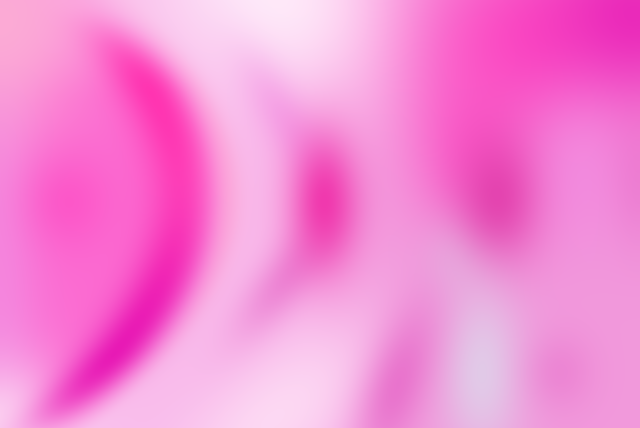
Write a WebGL 2 fragment shader that draws this background.

```glsl
#version 300 es
precision highp float;
// Soft pink abstract backdrop: a large glowing crescent, a small one, and drifting blurred light.

uniform vec2 u_resolution;
out vec4 fragColor;

// Palette
const vec3 BLUSH   = vec3(0.975, 0.73, 0.92);
const vec3 MILK    = vec3(0.995, 0.93, 0.98);
const vec3 PETAL   = vec3(0.99, 0.86, 0.955);
const vec3 ORCHID  = vec3(0.945, 0.60, 0.86);
const vec3 MAUVE   = vec3(0.95, 0.55, 0.88);
const vec3 PEACH   = vec3(0.99, 0.68, 0.83);
const vec3 ROSE    = vec3(0.985, 0.42, 0.82);
const vec3 HOT     = vec3(0.99, 0.28, 0.76);
const vec3 CERISE  = vec3(1.00, 0.18, 0.68);
const vec3 MAGENTA = vec3(0.90, 0.07, 0.70);
const vec3 BERRY   = vec3(0.88, 0.22, 0.66);
const vec3 PLUM    = vec3(0.90, 0.40, 0.78);
const vec3 LILAC   = vec3(0.88, 0.80, 0.91);

// Large crescent
const float ASPECT      = 1.5;
const float ARC_TIP     = 0.508;  // rightmost reach of the outer edge
const float ARC_MID     = 0.54;   // height of that reach
const float ARC_BEND    = 1.15;
const float RIDGE_INSET = 0.085;
const float RIDGE_WIDTH = 0.078;

float bell(float x) {
  return exp(-x * x);
}

// Blends a tilted, elliptical soft light into the colour
void addGlow(inout vec3 col, vec2 p, vec2 centre, vec2 radii, float tilt, vec3 tint, float strength) {
  float c = cos(tilt), s = sin(tilt);
  vec2 d = p - centre;
  vec2 q = vec2(c * d.x + s * d.y, c * d.y - s * d.x) / radii;
  col = mix(col, tint, strength * exp(-dot(q, q)));
}

// Pale ground with orchid towards the right
vec3 ground(vec2 p) {
  vec3 col = mix(BLUSH, ORCHID, smoothstep(0.7, 1.08, p.x));
  addGlow(col, p, vec2(0.90, 0.48), vec2(0.20, 0.26), 0.0, ORCHID, 0.65);
  addGlow(col, p, vec2(0.68, 1.00), vec2(0.32, 0.22), -0.4, MILK, 1.0);
  addGlow(col, p, vec2(0.64, 0.02), vec2(0.28, 0.13), 0.7, PETAL, 0.9);
  addGlow(col, p, vec2(0.605, 0.55), vec2(0.06, 0.20), 0.0, BLUSH, 0.5);
  return col;
}

// Hot upper right, with lilac and plum haze beneath it
void rightHaze(inout vec3 col, vec2 p) {
  addGlow(col, p, vec2(1.25, 0.90), vec2(0.32, 0.27), 0.0, HOT, 0.95);
  addGlow(col, p, vec2(1.50, 0.97), vec2(0.22, 0.20), 0.0, MAGENTA, 0.75);
  addGlow(col, p, vec2(1.11, 0.65), vec2(0.14, 0.20), 0.0, HOT, 0.65);
  addGlow(col, p, vec2(1.36, 0.60), vec2(0.13, 0.18), 0.0, MAUVE, 0.75);
  addGlow(col, p, vec2(1.50, 0.57), vec2(0.07, 0.15), 0.0, PLUM, 0.4);
  addGlow(col, p, vec2(1.07, 0.40), vec2(0.08, 0.10), 0.0, LILAC, 0.45);
  addGlow(col, p, vec2(1.165, 0.53), vec2(0.095, 0.15), 0.0, BERRY, 0.85);
  addGlow(col, p, vec2(1.13, 0.13), vec2(0.10, 0.21), 0.0, LILAC, 0.95);
  addGlow(col, p, vec2(1.31, 0.13), vec2(0.08, 0.09), 0.0, PLUM, 0.4);
  addGlow(col, p, vec2(0.93, 0.10), vec2(0.20, 0.075), 1.25, PLUM, 0.8);
}

// Small crescent: two faint tails and a bright core
void smallCrescent(inout vec3 col, vec2 p) {
  addGlow(col, p, vec2(0.67, 0.35), vec2(0.17, 0.06), 0.9, PLUM, 0.6);
  addGlow(col, p, vec2(0.67, 0.72), vec2(0.17, 0.06), -1.0, MAUVE, 0.6);
  addGlow(col, p, vec2(0.76, 0.53), vec2(0.08, 0.16), 0.0, mix(CERISE, BERRY, 0.5), 0.95);
}

// Large crescent: soft body, saturated ridge and peach rim along a parabola
void largeCrescent(inout vec3 col, vec2 p) {
  float rise = p.y - ARC_MID;
  float inside = ARC_TIP - ARC_BEND * rise * rise - p.x;

  float body = smoothstep(-0.06, 0.10, inside) * (1.0 - 0.65 * smoothstep(0.75, 1.0, p.y));
  col = mix(col, ROSE, body);
  col = mix(col, PEACH, 0.45 * bell((inside + 0.03) / 0.035) * bell(rise / 0.3));

  // Fade the left side and its corners
  col = mix(col, MAUVE, 0.75 * bell(p.x / 0.10));
  addGlow(col, p, vec2(0.0, 0.95), vec2(0.20, 0.25), 0.0, PEACH, 0.9);
  addGlow(col, p, vec2(0.0, 0.0), vec2(0.20, 0.15), 0.0, PETAL, 0.9);
  addGlow(col, p, vec2(0.156, 0.53), vec2(0.10, 0.11), 0.0, HOT, 0.6);

  float span = smoothstep(-0.08, 0.18, p.y) * (1.0 - smoothstep(0.78, 1.0, p.y));
  float ridge = bell((inside - RIDGE_INSET) / RIDGE_WIDTH) * span;
  vec3 ridgeTint = mix(MAGENTA, CERISE, smoothstep(0.15, 0.65, p.y));
  col = mix(col, ridgeTint, ridge * (0.92 - 0.2 * bell(rise / 0.15)));
}

void main() {
  vec2 p = gl_FragCoord.xy / u_resolution * vec2(ASPECT, 1.0);
  vec3 col = ground(p);
  rightHaze(col, p);
  smallCrescent(col, p);
  largeCrescent(col, p);
  fragColor = vec4(col, 1.0);
}
```
